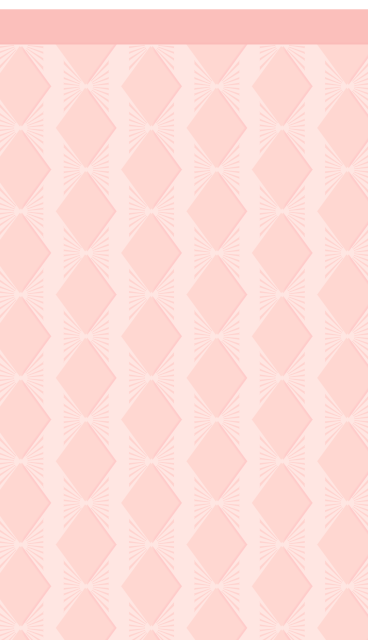
This pattern is drawn by a WebGL 1 fragment shader. Its source:

```glsl
precision highp float;
// Blush wallpaper: staggered columns of diamonds joined by ray fans, under a plain rail.

uniform vec2 u_resolution;

// Lengths are fractions of the canvas height.
const vec2 PITCH = vec2(0.1021, 0.1302);
const vec2 FIRST_PINCH = vec2(0.0326, 0.0697);
const vec2 DIAMOND_HALF = vec2(0.0475, 0.0651);
const float FAN_REACH = 0.0350;
const float FAN_START = 0.0110;
const float RAY_STEP = 0.2330;
const float RAY_SPREAD = 0.036;
const float RAIL_TOP = 0.0145;
const float RAIL_BOTTOM = 0.0695;

const vec3 PALE = vec3(1.0, 0.90, 0.885);
const vec3 BLUSH = vec3(1.0, 0.843, 0.82);
const vec3 ROSE = vec3(1.0, 0.795, 0.79);
const vec3 RAIL = vec3(0.985, 0.75, 0.735);

// Coverage of the region where the signed distance is negative.
float fill(float dist, float blur) {
  return 1.0 - smoothstep(-blur, blur, dist);
}

float diamondDistance(vec2 p, vec2 halfSize) {
  p = abs(p) / halfSize;
  return (p.x + p.y - 1.0) * halfSize.x * halfSize.y / length(halfSize);
}

// Position relative to the nearest pinch; odd columns drop by half a repeat.
vec2 pinchCell(vec2 p) {
  vec2 grid = (p - FIRST_PINCH) / PITCH;
  float column = floor(grid.x + 0.5);
  grid.y += 0.5 * mod(column, 2.0);
  return (fract(grid + 0.5) - 0.5) * PITCH;
}

// Four widening wedges, mirrored into every quadrant around the pinch.
float rayFan(vec2 p, float blur) {
  p = abs(p);
  float angle = atan(p.y, p.x + 1e-6);
  float ray = clamp(floor(angle / RAY_STEP), 0.0, 3.0);
  float heading = (ray + 0.5) * RAY_STEP;
  vec2 dir = vec2(cos(heading), sin(heading));
  float along = dot(p, dir);
  float across = abs(p.x * dir.y - p.y * dir.x);
  float dist = across - RAY_SPREAD * along;
  dist = max(dist, max(p.x - FAN_REACH, FAN_START - along));
  return fill(dist, blur);
}

vec3 wallpaper(vec2 p, float blur) {
  vec2 cell = pinchCell(p);
  vec3 color = mix(PALE, mix(BLUSH, ROSE, 0.35), rayFan(cell, blur));

  // Diamond with a soft rose shade inside its right-hand edges.
  vec2 local = vec2(cell.x, DIAMOND_HALF.y - abs(cell.y));
  float dist = diamondDistance(local, DIAMOND_HALF);
  float shade = smoothstep(-0.0050, -0.0010, dist);
  shade *= smoothstep(0.0, 0.006, cell.x);
  color = mix(color, mix(BLUSH, ROSE, shade), fill(dist, blur));

  // Small pale bead where two diamonds meet.
  float bead = diamondDistance(cell, vec2(0.0046, 0.0040));
  return mix(color, PALE, fill(bead, blur));
}

void main() {
  vec2 p = gl_FragCoord.xy / u_resolution.y;
  p.y = 1.0 - p.y;
  float blur = 0.7 / u_resolution.y;
  vec3 color = wallpaper(p, blur);

  // Rail with a slightly deeper lower edge, and a white strip above it.
  float lowerEdge = smoothstep(RAIL_BOTTOM - 0.006, RAIL_BOTTOM, p.y);
  vec3 rail = RAIL - vec3(0.005, 0.02, 0.015) * lowerEdge;
  color = mix(color, rail, fill(p.y - RAIL_BOTTOM, blur));
  color = mix(color, vec3(1.0), fill(p.y - RAIL_TOP, blur));
  gl_FragColor = vec4(color, 1.0);
}
```
